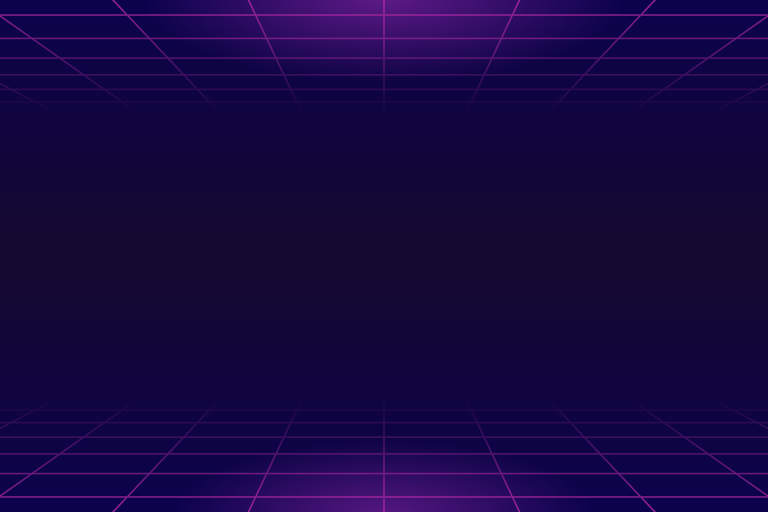
Write a WebGL 1 fragment shader that draws this background.

```glsl
precision highp float;

uniform vec2 u_resolution;

// Antialiased coverage of a thin line at the given distance
float lineCoverage(float dist, float pixel) {
    return clamp((0.0015 - dist) / pixel + 0.5, 0.0, 1.0);
}

// Distance to the nearest integer
float gridOffset(float v) {
    return abs(fract(v + 0.5) - 0.5);
}

// Perspective plane: x from the centre, y inward from the canvas edge
float perspectiveGrid(vec2 p, float pixel) {
    float depth = max(0.5596 - p.y, 0.01);

    // Rays converging beyond the centre
    float spacing = 0.473 * depth;
    float column = p.x / spacing;
    float slope = 0.473 * floor(column + 0.5);
    float ray = gridOffset(column) * spacing / sqrt(1.0 + slope * slope);

    // Rows evenly spaced in inverse depth
    float row = 1.0 / (0.1778 * depth) - 10.607;
    float rung = gridOffset(row) * 0.1778 * depth * depth;

    return max(lineCoverage(ray, pixel), lineCoverage(rung, pixel));
}

// Soft elliptical light that reaches zero at its radii
float glow(vec2 p, vec2 radii) {
    return max(1.0 - length(p / radii), 0.0);
}

void main() {
    vec2 uv = gl_FragCoord.xy / u_resolution;
    float pixel = 1.0 / u_resolution.y;
    float x = (uv.x - 0.5) * u_resolution.x / u_resolution.y;
    bool upper = uv.y > 0.5;
    vec2 p = vec2(x, min(uv.y, 1.0 - uv.y));

    // Night gradient, darkest along the middle
    vec3 color = mix(vec3(0.045, 0.008, 0.30), vec3(0.082, 0.032, 0.185), p.y * 2.0);

    // Violet light at both edges
    vec2 radii = upper ? vec2(0.47, 0.16) : vec2(0.41, 0.14);
    float strength = upper ? 0.9 : 0.8;
    color = mix(color, vec3(0.40, 0.11, 0.55), strength * glow(p, radii));

    // Neon grid fading toward the middle
    float fade = clamp(1.0 - p.y / 0.225, 0.0, 1.0);
    color = mix(color, vec3(0.70, 0.16, 0.64), 0.85 * fade * perspectiveGrid(p, pixel));

    gl_FragColor = vec4(color, 1.0);
}
```
